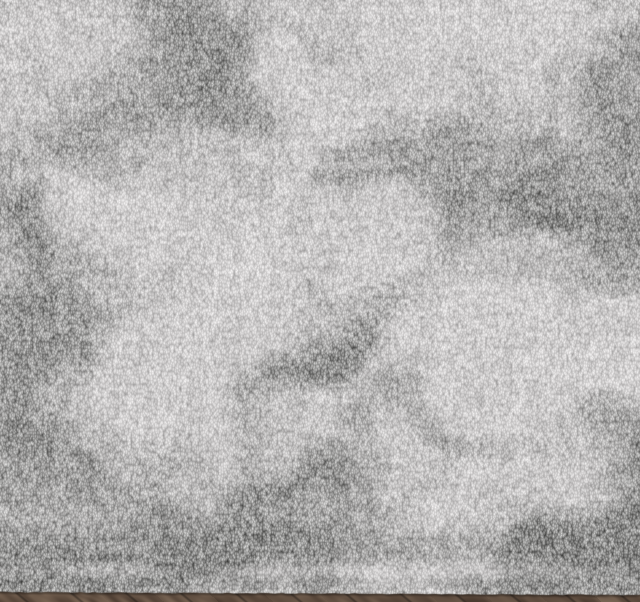
Give the GLSL for this texture, as a Shadertoy shader.

```glsl
// Mottled silver-grey woven rug with fine pile, a pale hem and a strip of wood floor.

const vec3 DARK_PILE = vec3(0.535, 0.535, 0.530);
const vec3 LIGHT_PILE = vec3(0.795, 0.788, 0.788);
const vec3 WOOD_DARK = vec3(0.27, 0.21, 0.17);
const vec3 WOOD_LIGHT = vec3(0.50, 0.42, 0.35);
const vec2 CLOUD_SCALE = vec2(3.6, 4.6);    // blotches per canvas height
const vec2 CLOUD_RANGE = vec2(0.23, 0.64);  // noise levels of dark and light pile
const vec2 TUFT_SCALE = vec2(280.0, 180.0); // tufts are taller than wide
const float GRAIN_DARK = 0.44;              // grain contrast in dark blotches
const float GRAIN_LIGHT = 0.25;             // grain contrast in light blotches
const float WEAVE_CONTRAST = 0.035;
const float HEM_HEIGHT = 0.051;
const float FLOOR_LEFT = 0.0165;
const float FLOOR_RIGHT = 0.0115;
const float PLANKS = 11.0;

vec2 hash2(vec2 cell) {
    vec3 q = fract(cell.xyx * vec3(0.1031, 0.1030, 0.0973));
    q += dot(q, q.yzx + 33.33);
    return fract((q.xx + q.yz) * q.zy);
}

float valueNoise(vec2 p) {
    vec2 cell = floor(p), f = fract(p);
    f = f * f * (3.0 - 2.0 * f);
    float low = mix(hash2(cell).x, hash2(cell + vec2(1, 0)).x, f.x);
    float high = mix(hash2(cell + vec2(0, 1)).x, hash2(cell + vec2(1, 1)).x, f.x);
    return mix(low, high, f.y);
}

float layeredNoise(vec2 p) {
    float sum = 0.0, weight = 1.0, total = 0.0;
    for (int i = 0; i < 6; i++) {
        sum += weight * valueNoise(p);
        total += weight;
        weight *= 0.56;
        p = mat2(1.6, 1.2, -1.2, 1.6) * p + 17.3;
    }
    return sum / total;
}

// Distance to the nearest scattered tuft centre
float cellular(vec2 p) {
    vec2 cell = floor(p), f = fract(p);
    float nearest = 4.0;
    for (int y = -1; y <= 1; y++) {
        for (int x = -1; x <= 1; x++) {
            vec2 offset = vec2(x, y);
            vec2 d = offset + hash2(cell + offset) - f;
            nearest = min(nearest, dot(d, d));
        }
    }
    return sqrt(nearest);
}

float band(float y, float centre, float width) {
    float d = (y - centre) / width;
    return exp(-d * d);
}

vec3 rug(vec2 p) {
    // Cloudy blotches with ragged borders
    vec2 warp = vec2(valueNoise(p * 9.0 + 4.0), valueNoise(p * 9.0 + 31.0)) - 0.5;
    float cloud = layeredNoise(p * CLOUD_SCALE + warp * 0.55 + 8.0);

    // Worn pale hem with a shaded strip above it
    float wear = valueNoise(vec2(p.x * 5.0, 3.0));
    cloud += band(p.y, HEM_HEIGHT, 0.012) * (0.04 + 0.14 * wear);
    cloud -= band(p.y, HEM_HEIGHT + 0.05, 0.025) * 0.05;
    float shade = smoothstep(CLOUD_RANGE.x, CLOUD_RANGE.y, cloud);

    // Upright tufts, darker in the gaps between them
    float grain = (0.47 - cellular(p * TUFT_SCALE)) * 0.8;
    grain += (valueNoise(p * TUFT_SCALE * 0.8 + 50.0) - 0.5) * 0.6;
    grain *= mix(GRAIN_DARK, GRAIN_LIGHT, shade);

    // Faint rows and columns of the weave
    float weave = valueNoise(p * vec2(7.0, 110.0)) + valueNoise(p * vec2(120.0, 9.0)) - 1.0;
    return mix(DARK_PILE, LIGHT_PILE, shade) + grain + weave * WEAVE_CONTRAST;
}

vec3 woodFloor(vec2 p) {
    // Slanted planks with grain streaks and dark joints
    float along = (p.x + p.y * 1.2) * PLANKS;
    float streak = valueNoise(vec2(along * 7.0, p.y * 60.0));
    float plank = hash2(vec2(floor(along), 2.0)).x;
    float joint = smoothstep(0.0, 0.06, abs(fract(along) - 0.5));
    return mix(WOOD_DARK, WOOD_LIGHT, 0.6 * streak + 0.4 * plank) * mix(0.7, 1.0, joint);
}

void mainImage(out vec4 fragColor, in vec2 fragCoord) {
    vec2 p = fragCoord / iResolution.y;
    float pixel = 1.0 / iResolution.y;

    // Slightly sloping, fuzzy rug edge
    float edge = mix(FLOOR_LEFT, FLOOR_RIGHT, fragCoord.x / iResolution.x);
    edge += (valueNoise(vec2(p.x * 90.0, 1.0)) - 0.5) * 0.0015;
    float above = p.y - edge;
    float cover = smoothstep(-pixel, pixel, above);

    vec3 pile = rug(p) + 0.05 * band(above, 0.005, 0.004);
    vec3 wood = woodFloor(p) * mix(0.65, 1.0, smoothstep(0.0, 0.006, -above));
    fragColor = vec4(clamp(mix(wood, pile, cover), 0.0, 1.0), 1.0);
}
```
